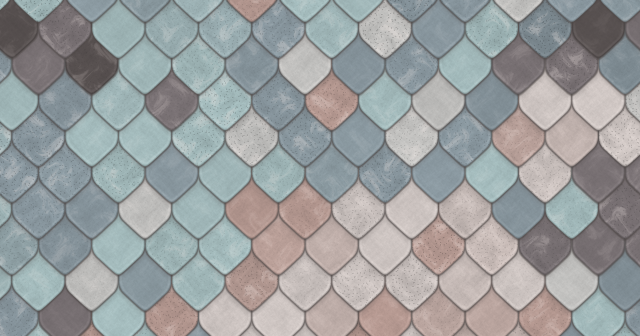
A WebGL 1 fragment shader for this pattern:

```glsl
precision highp float;
// Overlapping weathered ceramic scales in teal, slate, cream, rose and umber.

uniform vec2 u_resolution;

const float TILES_ACROSS = 12.0;
const float ROW_PITCH = 0.677;              // row spacing in tile widths
const vec2 LATTICE_ORIGIN = vec2(0.22, 0.355);

const vec3 TEAL  = vec3(0.63, 0.72, 0.725);
const vec3 SLATE = vec3(0.53, 0.585, 0.615);
const vec3 CREAM = vec3(0.79, 0.757, 0.745);
const vec3 ROSE  = vec3(0.70, 0.59, 0.56);
const vec3 UMBER = vec3(0.47, 0.44, 0.45);
const vec3 SOOT  = vec3(0.30, 0.275, 0.27);

float hash(vec2 p) {
  return fract(sin(dot(p, vec2(127.1, 311.7))) * 4375.85);
}

float smoothMax(float a, float b, float k) {
  float h = max(k - abs(a - b), 0.0) / k;
  return max(a, b) + h * h * k * 0.25;
}

// Distance to the nearest jittered feature point.
float cellular(vec2 p) {
  vec2 cell = floor(p);
  float nearest = 2.0;
  for (int y = -1; y <= 1; y++) {
    for (int x = -1; x <= 1; x++) {
      vec2 c = cell + vec2(float(x), float(y));
      vec2 point = c + vec2(hash(c), hash(c + 41.3));
      nearest = min(nearest, distance(p, point));
    }
  }
  return nearest;
}

// Warped layered sines, roughly -1 to 1.
float mottle(vec2 p) {
  float sum = 0.0;
  float amp = 0.5;
  for (int i = 0; i < 4; i++) {
    p += 0.6 * sin(p.yx * 1.3 + 1.7);
    sum += amp * sin(p.x) * sin(p.y + 0.8);
    p = mat2(1.5, 1.1, -1.1, 1.5) * p;
    amp *= 0.65;
  }
  return sum;
}

// Scale with a rounded lower tip, straight sides and an open, hidden top.
float scaleDistance(vec2 q) {
  float slope = 0.95;
  float lower = (slope * sqrt(q.x * q.x + 0.003) - q.y - 0.61) / sqrt(1.0 + slope * slope);
  return smoothMax(abs(q.x) - 0.492, lower, 0.1);
}

float blob(vec2 p, vec2 centre, vec2 radius) {
  vec2 q = (p - centre) / radius;
  return exp(-dot(q, q));
}

// Glaze chosen by drifting warm and dark zones with random strays.
vec3 glaze(vec2 centre, vec2 id) {
  float pick = hash(id + 3.7);
  float stray = hash(id + 19.1);
  float warm = blob(centre, vec2(6.9, 0.7), vec2(3.9, 2.3))
             + blob(centre, vec2(10.8, 4.0), vec2(1.4, 1.2))
             + 0.6 * blob(centre, vec2(4.2, 5.2), vec2(0.9, 1.1));
  float dark = blob(centre, vec2(0.9, 5.3), vec2(1.5, 1.0))
             + blob(centre, vec2(11.6, 1.8), vec2(1.5, 1.5))
             + 0.8 * blob(centre, vec2(11.2, 5.5), vec2(1.6, 0.9))
             + 0.6 * blob(centre, vec2(9.2, 4.0), vec2(0.7, 1.6));
  float wobble = (stray - 0.5) * 0.45;

  vec3 cool = mix(TEAL, SLATE, smoothstep(0.5, 0.78, pick));
  cool = mix(cool, CREAM, 0.75 * step(pick, 0.16));
  vec3 rosy = mix(CREAM, ROSE, smoothstep(0.42, 0.85, pick));
  vec3 dusk = mix(UMBER, SLATE * 0.93, step(0.7, pick));
  dusk = mix(dusk, SOOT, 0.8 * step(pick, 0.1));

  vec3 color = mix(cool, rosy, step(0.48, warm + wobble));
  color = mix(color, dusk, step(0.5, dark + wobble));
  color = mix(color, ROSE, step(0.955, stray));
  color = mix(color, UMBER, step(stray, 0.035));
  return color * (0.97 + 0.06 * hash(id + 7.9));
}

// Cloudy stains, small pits and grain; strength differs for each tile.
vec3 weather(vec3 color, vec2 q, vec2 id) {
  float age = hash(id + 53.0);
  vec2 local = q + 9.0 * vec2(hash(id), hash(id + 11.0));
  float cloud = mottle(local * 7.0);
  float pits = 1.0 - smoothstep(0.08, 0.24, cellular(local * 13.0));
  color = mix(color, CREAM, 0.35 * age * smoothstep(0.05, 0.7, cloud));
  color *= 1.0 + (0.03 + 0.07 * age) * cloud;
  color *= 1.0 - 0.16 * age * age * pits;
  return color * (1.0 + 0.03 * mottle(local * 42.0));
}

void main() {
  vec2 p = gl_FragCoord.xy / u_resolution.x * TILES_ACROSS - LATTICE_ORIGIN;
  float pixel = TILES_ACROSS / u_resolution.x;
  float baseRow = floor(p.y / ROW_PITCH);
  vec3 color = SOOT;

  // Paint upward so each row covers and shades the one below.
  for (int k = -1; k <= 1; k++) {
    float row = baseRow + float(k);
    float shift = 0.5 * mod(row, 2.0);
    float column = floor(p.x - shift + 0.5);
    vec2 id = vec2(column, row);
    vec2 centre = vec2(column + shift, row * ROW_PITCH);
    vec2 q = p - centre;
    float d = scaleDistance(q);

    float shadow = 0.6 * (1.0 - smoothstep(0.0, 0.045, d))
                 + 0.16 * (1.0 - smoothstep(0.0, 0.13, d));
    color = mix(color, SOOT, shadow);

    vec3 tile = weather(glaze(centre + LATTICE_ORIGIN, id), q, id);
    float rim = smoothstep(-0.075, -0.04, d) * (1.0 - smoothstep(-0.035, -0.01, d));
    tile += 0.035 * rim;
    tile *= 1.0 - 0.16 * smoothstep(-0.03, 0.0, d);
    color = mix(color, tile, 1.0 - smoothstep(-0.7 * pixel, 0.7 * pixel, d));
  }
  gl_FragColor = vec4(color, 1.0);
}
```
